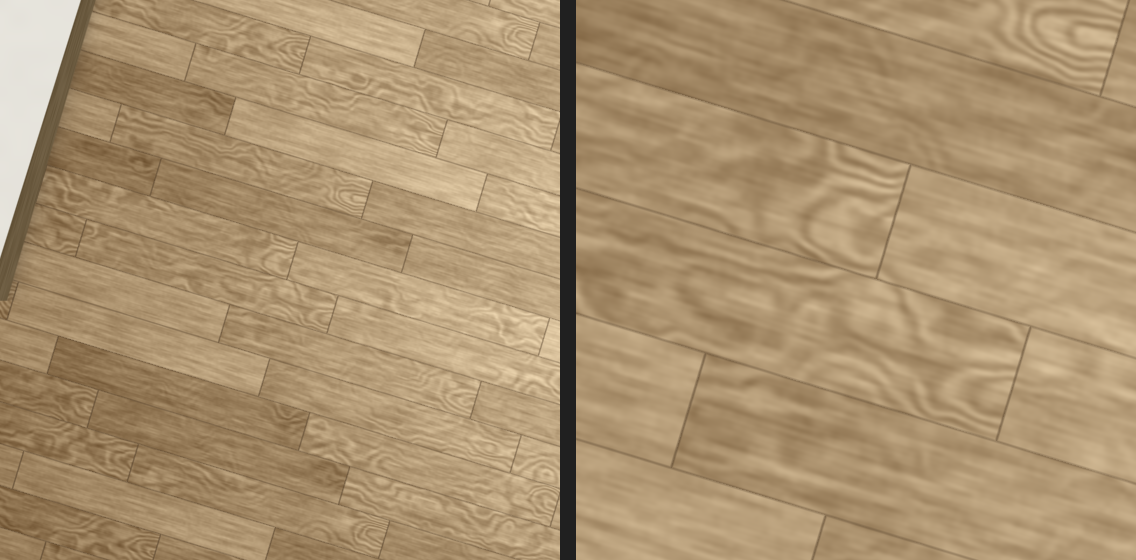
Left, the full canvas; right, a detail of the centre.
Give the GLSL for this texture, as a WebGL 1 fragment shader.

```glsl
precision highp float;
// Oak plank floor laid at a slant, with a skirting strip and pale wall at upper left.
// A sheared grid gives rows of planks; staggered joints repeat every 13 rows.
// Stretched value noise and warped rings make the grain, a soft gradient the light.
uniform vec2 u_resolution;

const float ROW_WIDTH = 0.0715;
const float PLANK_LENGTH = 0.469;
const float ROW_CYCLE = 13.0;
const vec3 SHADE_WOOD = vec3(0.50, 0.39, 0.255);
const vec3 LIT_WOOD = vec3(0.80, 0.705, 0.56);
const vec3 SEAM = vec3(0.36, 0.28, 0.19);
const vec3 WALL = vec3(0.90, 0.89, 0.86);
const vec3 SKIRTING = vec3(0.42, 0.355, 0.25);

float hash(vec2 p) {
  vec3 q = fract(p.xyx * 0.1031);
  q += dot(q, q.yzx + 33.33);
  return fract((q.x + q.y) * q.z);
}

float noise(vec2 p) {
  vec2 i = floor(p);
  vec2 f = fract(p);
  f = f * f * (3.0 - 2.0 * f);
  float low = mix(hash(i), hash(i + vec2(1.0, 0.0)), f.x);
  float high = mix(hash(i + vec2(0.0, 1.0)), hash(i + vec2(1.0)), f.x);
  return mix(low, high, f.y);
}

// Joint position of a row: small steps, broken by larger jumps.
float jointOffset(float row) {
  float j = mod(row - 4.0, ROW_CYCLE);
  float jumps = max(0.0, min(j - 4.0, floor((j - 1.0) / 2.0)));
  return fract(0.59 + 0.205 * j + 0.385 * jumps);
}

// Signed tone of the grain; g is measured in row widths.
float grain(vec2 g, float seed, float kind) {
  vec2 n = g + vec2(seed * 37.0, seed * 91.0);
  float fromEnd = PLANK_LENGTH / ROW_WIDTH - g.x;
  float plain = step(2.5, kind);
  float knotty = 1.0 - step(0.5, kind);
  float arched = (1.0 - knotty) * (1.0 - plain);

  float streaks = 0.5 * noise(n * vec2(1.6, 13.0)) + 0.3 * noise(n * vec2(3.5, 27.0))
                + 0.2 * noise(n * vec2(0.8, 5.0)) - 0.5;

  // Wavy rings, closing into arches near the right end.
  float warp = 2.6 * noise(n * vec2(1.5, 2.2)) + 0.7 * noise(n * vec2(5.0, 6.0));
  float arch = 4.5 * length(vec2(fromEnd * 0.6, (g.y - 0.5) * 1.8));
  float closing = arched * (1.0 - smoothstep(0.3, 2.2, fromEnd));
  float rings = sin(6.2832 * (mix(g.y * 3.5, arch, closing) + warp));
  float patches = smoothstep(0.25, 0.75, noise(n * vec2(0.6, 1.4)));
  float figure = rings * (0.018 + 0.040 * arched * max(patches, closing));

  // Dark knot in the upper right corner.
  vec2 k = vec2(fromEnd - 0.45, g.y - 0.25) * vec2(1.5, 3.0);
  float knot = knotty * exp(-dot(k, k)) * (0.07 - 0.04 * rings);
  return 0.20 * streaks + figure * (1.0 - 0.5 * plain) - knot;
}

// Tone of a whole plank, by the kind of board.
float boardTone(float kind, float seed) {
  float tone = kind < 0.5 ? -0.055 : (kind < 1.5 ? 0.0 : (kind < 2.5 ? -0.015 : 0.05));
  return tone + 0.02 * (seed - 0.5);
}

vec3 floorColor(vec2 p, float px) {
  // Plank coordinates: x in plank lengths, y in rows.
  vec2 d = p - vec2(0.228, 0.189);
  vec2 grid = vec2(2.040 * d.x + 0.614 * d.y, 13.386 * d.y - 4.074 * d.x);
  float row = floor(grid.y);
  float along = grid.x - jointOffset(row);
  vec2 cell = vec2(fract(along), grid.y - row);
  vec2 id = vec2(floor(along) + 20.0, mod(row, ROW_CYCLE));
  float kind = floor(4.0 * hash(id + 3.7));
  float seed = hash(id * 1.7 + 11.3);

  // Light from the right with a soft glow, falling off to lower left.
  vec2 glow = (p - vec2(1.02, 0.60)) * vec2(1.5, 2.8);
  float light = 0.36 + 0.58 * p.x - 0.21 * p.y + 0.24 * exp(-dot(glow, glow));
  vec3 color = mix(SHADE_WOOD, LIT_WOOD, light);

  vec2 g = cell * vec2(PLANK_LENGTH / ROW_WIDTH, 1.0);
  float tone = grain(g, seed, kind) + boardTone(kind, seed);
  color += tone * vec3(1.0, 1.04, 1.0);
  color += 0.025 * (noise(p * 240.0) - 0.5);

  // Thin seams: faint between rows, darker at plank ends.
  vec2 edge = min(cell, 1.0 - cell) * vec2(PLANK_LENGTH, ROW_WIDTH);
  vec2 seam = 1.0 - smoothstep(vec2(0.0), vec2(0.0008 + px), edge);
  float shade = max(0.68 * seam.x, 0.46 * seam.y);
  return mix(color, SEAM, shade * (1.0 - 0.3 * light));
}

void main() {
  vec2 p = gl_FragCoord.xy / u_resolution;
  p.y = 1.0 - p.y; // measured downwards from the top
  float px = 1.0 / min(u_resolution.x, u_resolution.y);
  vec3 color = floorColor(p, px);

  // Skirting strip with a contact shadow on the floor.
  float outer = p.x - (0.1706 - 0.295 * p.y);
  float inner = p.x - (0.1445 - 0.313 * p.y);
  float ending = 1.0 - smoothstep(-px, px, p.y - 0.537);
  color *= 1.0 - 0.14 * ending * exp(-max(outer, 0.0) * 70.0);
  float fiber = noise(vec2(outer * 500.0, p.y * 25.0)) - 0.5;
  vec3 strip = SKIRTING + 0.05 * fiber - 0.08 * exp(-abs(inner) * 300.0);
  color = mix(color, strip, ending * (1.0 - smoothstep(-px, px, outer)));

  // Pale wall.
  vec3 wall = WALL + 0.012 * (noise(p * 30.0) - 0.5);
  color = mix(color, wall, 1.0 - smoothstep(-px, px, inner));
  gl_FragColor = vec4(color, 1.0);
}
```
